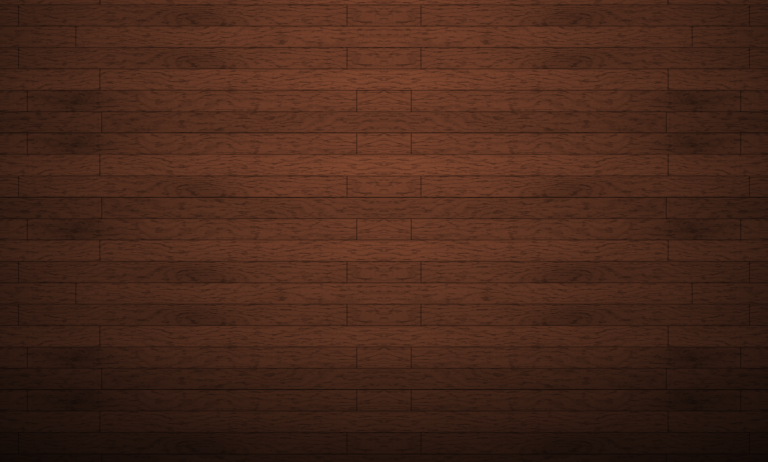
Write a Shadertoy shader that draws this texture.

```glsl
// Dark stained wood floor: thin horizontal planks, mirrored left to right.
// Five board kinds cycle over twelve rows; each has its own joints, tone and
// figure. Gradient noise bends the growth rings and cuts the fine pores.

vec2 gradient(vec2 cell) {
    float a = 6.2832 * fract(sin(dot(cell, vec2(127.1, 311.7))) * 43758.5);
    return vec2(cos(a), sin(a));
}

// Gradient noise, roughly -0.7 to 0.7
float noise(vec2 p) {
    vec2 i = floor(p), f = p - i;
    vec2 u = f * f * f * (f * (f * 6.0 - 15.0) + 10.0);
    vec2 e = vec2(0.0, 1.0);
    return mix(mix(dot(gradient(i), f), dot(gradient(i + e.yx), f - e.yx), u.x),
               mix(dot(gradient(i + e), f - e), dot(gradient(i + 1.0), f - 1.0), u.x), u.y);
}

float blob(vec2 d) { return exp(-dot(d, d)); }

// Antialiased dark line at distance d
float line(float d, float halfWidth) {
    float px = 1.0 / iResolution.y;
    return 1.0 - smoothstep(halfWidth - 0.5 * px, halfWidth + px, d);
}

// Order of the board kinds from the top, and per kind: two joints, tone
const int kindOfRow[12] = int[12](0, 1, 0, 2, 3, 4, 3, 2, 0, 4, 3, 2);
const vec3 boards[5] = vec3[5](
    vec3(0.080, 0.791, 0.99), vec3(0.667, 9.0, 1.04), vec3(0.615, 9.0, 1.06),
    vec3(0.059, 0.772, 0.98), vec3(0.611, 9.0, 0.90));

// Brightness of the wood surface; x from the mirror axis, y across the board
float woodGrain(float x, float y, int kind) {
    float seed = float(kind) * 17.3;
    vec2 knot = vec2(x - 0.40, (y - 0.6) * 0.1);

    // Growth rings: wavy bands, an arch on kind 4, a knot on kind 0
    float level = y + 0.9 * noise(vec2(x * 6.0, y * 0.7 + seed))
                + 0.25 * noise(vec2(x * 24.0, y * 2.0 + seed));
    if (kind == 4) level += 1.5 * (1.0 - exp(-18.0 * x * x));
    if (kind == 0) level += 1.4 * blob(knot * vec2(12.0, 18.0));
    if (kind == 3) level += 0.7 * abs(fract(x * 3.0) - 0.5);
    float rings = pow(0.5 + 0.5 * sin(level * 22.0), 3.0);

    // Fine pores: short streaks that follow the rings
    float across = y * 6.0 + level * 1.2;
    float pores = noise(vec2(x * 38.0, across + seed * 3.0))
                + 0.7 * noise(vec2(x * 85.0, across * 1.7 + seed));
    float shade = 1.0 - 0.10 * rings - 0.17 * smoothstep(0.05, 0.5, pores);
    shade += 0.07 * noise(vec2(x * 7.0, y + seed + 5.0));
    shade += 0.06 * noise(vec2(x * 190.0, y * 9.0 + seed));

    // Smoky patches
    if (kind == 0) shade -= 0.17 * blob(knot * vec2(13.0, 16.0));
    if (kind == 3) shade -= 0.20 * blob(vec2((x - 0.67) * 13.0, (y - 0.5) * 1.3));
    return shade;
}

void mainImage(out vec4 fragColor, in vec2 fragCoord) {
    vec2 p = fragCoord / iResolution.y;
    float halfWidth = 0.5 * iResolution.x / iResolution.y;
    float x = abs(p.x - halfWidth);

    // Plank rows, counted downward
    float depth = (1.0 - p.y) * 21.6 - 0.22;
    int row = int(mod(floor(depth), 12.0));
    float y = fract(depth);
    int kind = kindOfRow[row];
    vec3 board = boards[kind];
    float boardY = row == 5 ? 1.0 - y : y;
    float shade = board.z * woodGrain(x, boardY, kind);

    // Long seams, strongest along the arched boards, and the butt joints
    float seam = line(min(y, 1.0 - y) / 21.6, 0.0009);
    float wear = 0.24 + 0.12 * noise(vec2(x * 9.0, floor(depth + 0.5) * 3.7));
    if (kind == 4 && boardY < 0.5) wear += 0.2;
    shade *= 1.0 - wear * seam;
    float joint = min(abs(x - board.x), abs(x - board.y));
    shade *= 1.0 - 0.33 * line(joint, 0.0007);

    // Soft light from above the middle, fading to the sides and the bottom
    float side = x / halfWidth;
    float light = 1.0 - 0.47 * pow(side, 1.5);
    light *= 0.36 + 0.38 * smoothstep(-0.02, 0.27, p.y)
           + 0.27 * smoothstep(0.15, 0.65, p.y) - 0.06 * smoothstep(0.75, 1.0, p.y);

    vec3 stain = vec3(0.445, 0.247, 0.164);
    fragColor = vec4(stain * shade * light, 1.0);
}
```
